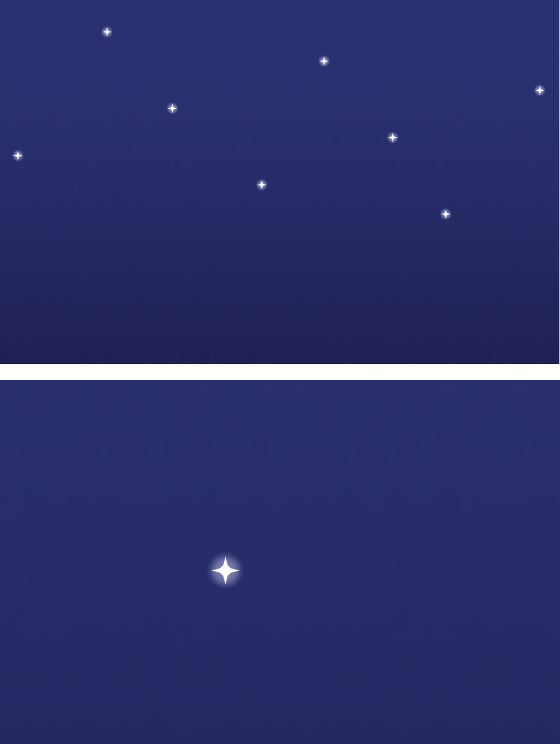
Top, the full canvas; bottom, a detail of the centre.
A WebGL 1 fragment shader for this background:

```glsl
precision highp float;
// Night sky: a deep blue vertical gradient with a few small glowing four-point stars.

uniform vec2 u_resolution;

// Sky
const vec3 SKY_TOP = vec3(0.168, 0.187, 0.438);
const vec3 SKY_BOTTOM = vec3(0.118, 0.125, 0.330);
const float FADE_HEIGHT = 0.80;   // height where the sky reaches its top colour
const float FADE_CURVE = 1.4;
const float MOTTLE_SCALE = 45.0;
const float MOTTLE_AMOUNT = 0.003;

// Stars, sizes in canvas heights
const int STAR_COUNT = 8;
const float STAR_LOW = 0.38;
const float STAR_HIGH = 0.93;
const float STAR_JITTER = 0.5;
const float ARM_LENGTH = 0.0125;
const float ARM_WIDTH = 0.0034;
const float CORE_RADIUS = 0.0050;
const float HALO_RADIUS = 0.0185;
const float HALO_STRENGTH = 0.52;
const float HALO_PLATEAU = 0.35;  // share of the halo radius at full strength
const vec3 HALO_COLOR = vec3(0.74, 0.74, 0.90);
const vec3 STAR_COLOR = vec3(1.0);

// Thin borders, in canvas heights
const float EDGE_WIDTH = 0.0024;
const vec3 RIGHT_EDGE = vec3(0.82, 0.83, 0.91);
const vec3 BOTTOM_EDGE = vec3(0.09, 0.095, 0.25);

float hash(float n) {
    return fract(sin(n * 12.9898 + 4.1) * 43758.547);
}

vec2 gradient(vec2 cell) {
    float angle = 6.28319 * hash(dot(cell, vec2(1.0, 57.0)));
    return vec2(cos(angle), sin(angle));
}

float gradientNoise(vec2 p) {
    vec2 i = floor(p);
    vec2 f = p - i;
    vec2 u = f * f * f * (f * (f * 6.0 - 15.0) + 10.0);
    vec2 e = vec2(1.0, 0.0);
    float low = mix(dot(gradient(i), f), dot(gradient(i + e), f - e), u.x);
    float high = mix(dot(gradient(i + e.yx), f - e.yx),
                     dot(gradient(i + e.xx), f - e.xx), u.x);
    return mix(low, high, u.y);
}

// Smooth coverage of a shape from its signed distance
float coverage(float dist, float pixel) {
    return clamp(0.5 - dist / pixel, 0.0, 1.0);
}

vec3 skyColor(vec2 p) {
    float fade = 1.0 - pow(1.0 - min(p.y / FADE_HEIGHT, 1.0), FADE_CURVE);
    float mottle = gradientNoise(p * MOTTLE_SCALE) * MOTTLE_AMOUNT;
    return mix(SKY_BOTTOM, SKY_TOP, fade) + mottle;
}

// One star per column, with heights spread by the golden ratio
vec2 starPosition(float index, float aspect) {
    float x = index + 0.5 + STAR_JITTER * (hash(index) - 0.5);
    float y = fract(0.35 + index * 0.618);
    return vec2(aspect * x / float(STAR_COUNT), mix(STAR_LOW, STAR_HIGH, y));
}

vec3 addStar(vec3 color, vec2 offset, float pixel) {
    float radius = length(offset);
    float halo = 1.0 - smoothstep(HALO_PLATEAU * HALO_RADIUS, HALO_RADIUS, radius);
    color = mix(color, HALO_COLOR, HALO_STRENGTH * halo);

    // Tapered cross: distance along and across the nearest arm
    vec2 a = abs(offset);
    float along = max(a.x, a.y);
    float across = min(a.x, a.y);
    float arms = coverage(across - ARM_WIDTH * (1.0 - along / ARM_LENGTH), pixel)
               * coverage(along - ARM_LENGTH, pixel);
    float core = coverage(radius - CORE_RADIUS, pixel);
    return mix(color, STAR_COLOR, max(arms, core));
}

void main() {
    float pixel = 1.0 / u_resolution.y;
    float aspect = u_resolution.x * pixel;
    vec2 p = gl_FragCoord.xy * pixel;

    vec3 color = skyColor(p);
    for (int i = 0; i < STAR_COUNT; i++) {
        color = addStar(color, p - starPosition(float(i), aspect), pixel);
    }

    // Dark lower border and pale right border
    color = mix(color, BOTTOM_EDGE, coverage(p.y - EDGE_WIDTH, pixel));
    color = mix(color, RIGHT_EDGE, coverage(aspect - p.x - EDGE_WIDTH, pixel));
    gl_FragColor = vec4(color, 1.0);
}
```
